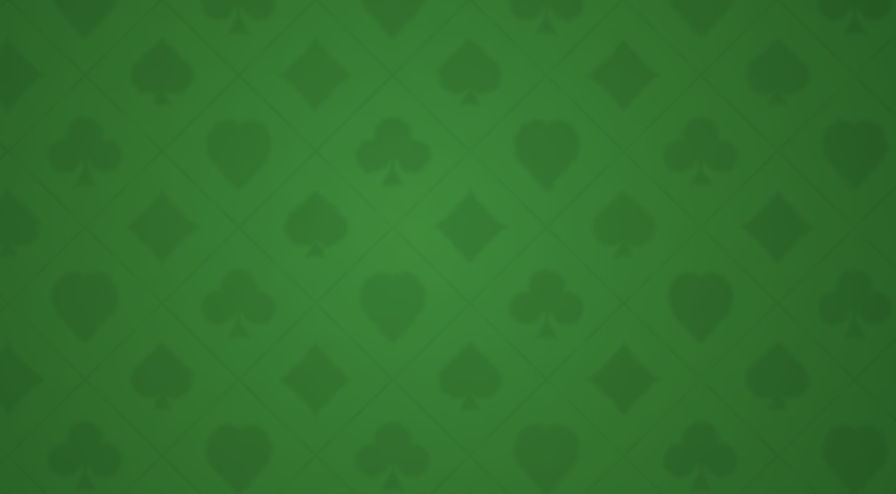
A WebGL 2 fragment shader for this pattern:

```glsl
#version 300 es
precision highp float;

uniform vec2 u_resolution;
out vec4 fragColor;

const vec3 FELT_LIGHT = vec3(0.243, 0.547, 0.230);
const vec3 FELT_DARK = vec3(0.163, 0.388, 0.150);
const vec2 LATTICE_STEP = vec2(0.1558, 0.1540);
const vec2 LATTICE_ORIGIN = vec2(0.951, 0.540);
const vec2 GLOW_CENTRE = vec2(0.840, 0.545);

float hash(vec2 p) {
    vec3 q = fract(vec3(p.xyx) * 0.1031);
    q += dot(q, q.yzx + 33.33);
    return fract((q.x + q.y) * q.z);
}

vec2 gradientAt(vec2 cell) {
    float angle = 6.2832 * hash(cell);
    return vec2(cos(angle), sin(angle));
}

float gradientNoise(vec2 p) {
    vec2 i = floor(p), f = p - i;
    vec2 w = f * f * f * (f * (f * 6.0 - 15.0) + 10.0);
    vec2 e = vec2(1.0, 0.0);
    float a = dot(gradientAt(i), f);
    float b = dot(gradientAt(i + e.xy), f - e.xy);
    float c = dot(gradientAt(i + e.yx), f - e.yx);
    float d = dot(gradientAt(i + e.xx), f - e.xx);
    return mix(mix(a, b, w.x), mix(c, d, w.x), w.y);
}

// Suit shapes, measured in lattice steps
float heartUnit(vec2 p) {
    p.x = abs(p.x);
    if (p.x + p.y > 1.0) return length(p - vec2(0.25, 0.75)) - 0.3536;
    vec2 toNotch = p - vec2(0.0, 1.0);
    vec2 toSide = p - 0.5 * max(p.x + p.y, 0.0);
    return sqrt(min(dot(toNotch, toNotch), dot(toSide, toSide))) * sign(p.x - p.y);
}

float stem(vec2 p, float base, float halfWidth) {
    float height = p.y - base;
    float flare = mix(halfWidth, 0.025, smoothstep(0.0, 0.26, height));
    return max(abs(p.x) - flare, max(-height, height - 0.4));
}

float heart(vec2 p) {
    return heartUnit((p + vec2(0.0, 0.42)) / vec2(0.58, 0.67)) * 0.61 - 0.08;
}

float spade(vec2 p) {
    float body = heartUnit(vec2(p.x, 0.44 - p.y) / vec2(0.61, 0.59)) * 0.60 - 0.038;
    return min(body, stem(p, -0.39, 0.11));
}

float club(vec2 p) {
    float top = length(p - vec2(0.0, 0.20)) - 0.24;
    float side = length(vec2(abs(p.x) - 0.26, p.y + 0.06)) - 0.22;
    float core = length(p) - 0.14;
    return min(min(top, side), min(core, stem(p, -0.45, 0.12)));
}

float diamond(vec2 p) {
    vec2 a = abs(p) / vec2(0.46, 0.48);
    return (a.x + a.y + 0.25 * a.x * a.y - 1.0) * 0.32;
}

float suit(vec2 p, vec2 diagonalCell) {
    bool evenDiagonal = mod(diagonalCell.x, 2.0) < 0.5;
    bool evenRow = mod(diagonalCell.x - diagonalCell.y, 2.0) < 0.5;
    if (evenRow) return evenDiagonal ? diamond(p) : spade(p);
    return evenDiagonal ? club(p) : heart(p);
}

float coverage(float d, float softness) {
    return 1.0 - smoothstep(-softness, softness, d);
}

vec3 felt(vec2 p, vec2 centre) {
    float radius = length(p - centre);
    float mottle = gradientNoise(p * 22.0);
    return mix(FELT_LIGHT, FELT_DARK, min(radius, 1.1)) * (1.0 + 0.01 * mottle);
}

void main() {
    vec2 p = gl_FragCoord.xy / u_resolution.y;
    vec2 q = (p - LATTICE_ORIGIN) / LATTICE_STEP;
    float pixel = 1.0 / (u_resolution.y * LATTICE_STEP.y);

    // Diagonal cells, one suit in each
    vec2 diagonal = 0.5 * vec2(q.x + q.y, q.x - q.y);
    vec2 cell = floor(diagonal + 0.5);
    vec2 offset = diagonal - cell;
    vec2 local = vec2(offset.x + offset.y, offset.x - offset.y);

    // Faded print with slightly uneven edges
    float unevenness = 0.03 * gradientNoise(q * 9.0);
    float suitMask = coverage(suit(local, cell) + unevenness, max(pixel, 0.055));
    float suitShade = mix(0.07, 0.09, hash(cell + 40.0));

    // Soft worn seams between the cells
    vec2 toSeam = (0.5 - abs(offset)) * 1.4142;
    float seamDistance = min(toSeam.x, toSeam.y);
    float seam = coverage(seamDistance - 0.016, max(pixel, 0.03));
    float wear = 0.8 + 0.9 * gradientNoise(q * 3.5);

    vec3 colour = felt(p, GLOW_CENTRE);
    colour *= 1.0 - suitShade * suitMask;
    colour *= 1.0 - 0.05 * wear * seam;
    fragColor = vec4(colour, 1.0);
}
```
